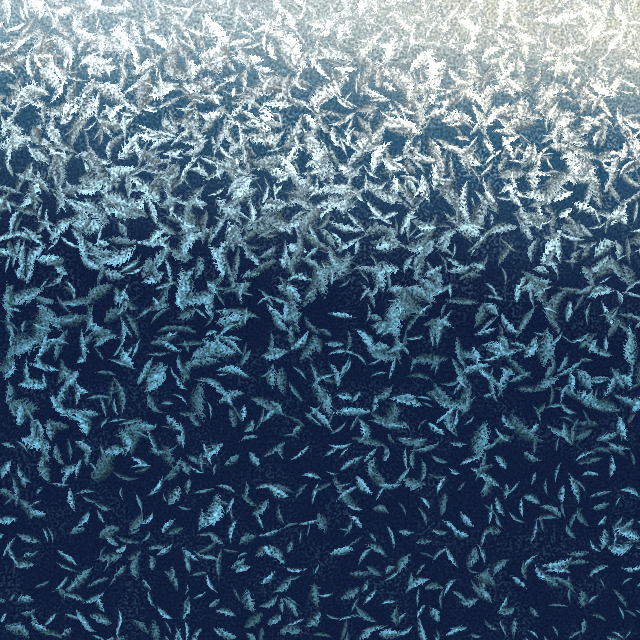
Reproduce this texture procedurally as a three.js fragment shader.

```glsl
// Feathered frost flakes over deep blue glass, brightening to a pale sunlit top.
varying vec2 vUv;

const vec3 NAVY = vec3(0.062, 0.115, 0.235);
const vec3 TEAL = vec3(0.20, 0.37, 0.48);
const vec3 PALE = vec3(0.68, 0.77, 0.80);
const vec3 CREAM = vec3(1.0, 0.97, 0.88);
const vec3 SHADE_ICE = vec3(0.42, 0.68, 0.79);
const vec3 BRIGHT_ICE = vec3(0.90, 0.96, 0.98);

vec3 hash3(vec2 p) {
  vec3 q = fract(p.xyx * vec3(0.1031, 0.1030, 0.0973));
  q += dot(q, q.yxz + 33.33);
  return fract((q.xxy + q.yzz) * q.zyx);
}

float cornerSlope(vec2 corner, vec2 offset) {
  return dot(hash3(corner).xy * 2.0 - 1.0, offset);
}

// Gradient noise, roughly -0.7 to 0.7
float noise(vec2 p) {
  vec2 i = floor(p), f = fract(p);
  vec2 u = f * f * f * (f * (f * 6.0 - 15.0) + 10.0);
  vec2 e = vec2(1.0, 0.0);
  float low = mix(cornerSlope(i, f), cornerSlope(i + e, f - e), u.x);
  float high = mix(cornerSlope(i + e.yx, f - e.yx), cornerSlope(i + e.xx, f - e.xx), u.x);
  return mix(low, high, u.y);
}

vec2 rotate(vec2 p, float angle) {
  float c = cos(angle), s = sin(angle);
  return vec2(c * p.x + s * p.y, c * p.y - s * p.x);
}

// One slightly bent, barbed spindle: x is coverage, y is tone
vec2 flake(vec2 p, vec3 shape, float scale, float seed) {
  float halfLength = mix(0.36, 0.80, shape.x);
  float halfWidth = halfLength * mix(0.16, 0.50, shape.y * shape.y);
  p.y += (shape.z - 0.5) * 0.6 * (p.x * p.x / halfLength - halfLength * 0.3);
  float along = p.x / halfLength;
  float across = p.y / halfWidth;
  if (abs(along) > 1.15 || abs(across) > 1.7) return vec2(0.0);

  // Barbs sweep back from the spine
  vec2 fine = p / scale;
  vec2 barbUv = vec2(fine.x - abs(fine.y) * 0.8, fine.y * 0.5) * 250.0;
  float barb = noise(barbUv + seed * 91.0);
  float grain = noise(fine * 260.0 + seed * 57.0);
  float profile = halfWidth * (1.0 - along * along);
  float edge = abs(p.y) - profile + halfWidth * (barb * 0.9 + grain * 0.8);
  float blur = 0.0011 * scale;
  float body = 1.0 - smoothstep(-blur, blur, edge);

  // A crisp lit rim on one side, a thin feathery fade on the other
  float rim = smoothstep(-0.7, 0.6, across);
  float lace = smoothstep(-0.38, 0.10, barb * 0.8 + grain * 0.8 + rim * 0.4);
  float tone = 0.62 + 0.40 * rim + 0.75 * grain + 0.45 * barb;
  return vec2(body * mix(0.30, 1.0, lace), tone);
}

// Scatter flakes in jittered cells; density climbs with height past onset
vec2 frostLayer(vec2 below, vec2 uv, float scale, float seed, vec2 density, float onset) {
  vec2 home = floor(uv * scale);
  vec2 result = below;
  for (int j = -1; j <= 1; j++) {
    for (int i = -1; i <= 1; i++) {
      vec2 cell = home + vec2(float(i), float(j));
      vec3 place = hash3(cell + seed * 37.0);
      vec3 shape = hash3(cell + seed * 71.0 + 19.0);
      vec3 style = hash3(cell + seed * 113.0 + 43.0);
      float height = (cell.y + 0.5) / scale;
      float chance = mix(density.x, density.y, smoothstep(onset, onset + 0.35, height));
      if (style.x < chance) {
        vec2 centre = cell + 0.5 + (place.xy - 0.5) * 0.8;
        vec2 local = rotate(uv * scale - centre, place.z * 6.2832);
        vec2 ice = flake(local, shape, scale, style.z);
        result.y = mix(result.y, ice.y * mix(0.65, 1.2, style.y), ice.x);
        result.x = max(result.x, ice.x);
      }
    }
  }
  return result;
}

void main() {
  vec2 uv = vUv;
  float rise = uv.y + 0.09 * (uv.x - 0.5) + 0.03 * noise(uv * 5.0 + 7.0);
  float light = smoothstep(0.42, 0.92, rise);
  float warmth = smoothstep(0.15, 0.9, uv.x) * smoothstep(0.58, 0.92, rise);

  // Dark glass, teal through the middle, pale haze at the top
  float haze = smoothstep(0.78, 1.0, rise);
  vec3 color = mix(NAVY, TEAL, smoothstep(0.52, 0.86, rise));
  color = mix(color, mix(PALE, CREAM * 0.9, warmth * 0.7), haze);
  float speck = noise(uv * 250.0);
  color *= 1.0 + speck * 0.5;

  // Powdery rime in loose patches between the flakes
  float patches = smoothstep(-0.15, 0.35, noise(uv * 17.0 + 3.0));
  float dust = patches * smoothstep(-0.1, 0.4, speck + noise(uv * 130.0) * 0.7);
  color = mix(color, mix(SHADE_ICE * 0.6, BRIGHT_ICE * 0.9, light), dust * mix(0.35, 0.6, light));

  // Large flakes lie beneath progressively finer ones
  vec2 frost = vec2(0.0, 0.5);
  frost = frostLayer(frost, uv, 23.0, 1.0, vec2(0.0, 0.75), 0.12);
  frost = frostLayer(frost, uv, 27.0, 2.0, vec2(0.10, 0.75), 0.16);
  frost = frostLayer(frost, uv, 25.0, 3.0, vec2(0.0, 0.90), 0.46);
  frost = frostLayer(frost, uv, 32.0, 4.0, vec2(0.05, 0.85), 0.48);
  frost = frostLayer(frost, uv, 40.0, 5.0, vec2(0.68, 0.50), 0.15);

  vec3 ice = mix(SHADE_ICE, BRIGHT_ICE, light);
  ice = mix(ice, CREAM, warmth * smoothstep(0.4, 1.0, frost.y) * 0.8);
  ice *= mix(0.92, 1.18, light) * mix(frost.y, 0.9, haze * 0.35);
  color = mix(color, ice, frost.x * 0.94);
  gl_FragColor = vec4(clamp(color, 0.0, 1.0), 1.0);
}
```
